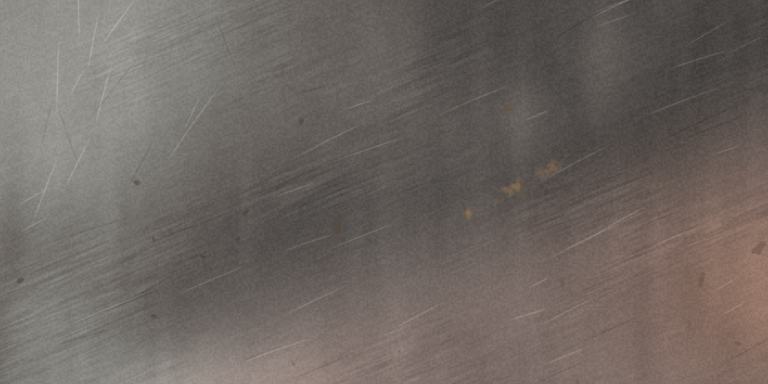
Give the GLSL for this texture, as a Shadertoy shader.

```glsl
// Worn brushed metal: dark diagonal sheen, coppery lower right, scratches and chips.

const vec3 NEUTRAL_TINT = vec3(1.012, 0.998, 0.962);
const vec3 DARK_TINT    = vec3(1.040, 0.985, 0.945);
const vec3 WARM_TINT    = vec3(1.105, 0.970, 0.925);
const vec3 COPPER_TINT  = vec3(1.240, 0.965, 0.840);
const vec3 RUST         = vec3(0.28, 0.24, 0.21);
const vec3 TAN          = vec3(0.50, 0.41, 0.33);
const vec3 PALE         = vec3(0.66, 0.63, 0.60);

const float BAND_SLOPE  = 0.39;   // rise of the dark band
const float BRUSH_ANGLE = 0.40;   // main brushing direction, radians
const float CLOUD       = 0.13;
const float STREAK      = 0.045;
const float BRUSH       = 0.070;
const float GRAIN       = 0.050;
const int   SCRATCHES   = 64;
const int   CHIPS       = 26;
const int   TRAIL_CHIPS = 12;

float hash(vec2 p) {
    vec3 q = fract(vec3(p.xyx) * 0.1031);
    q += dot(q, q.yzx + 33.33);
    return fract((q.x + q.y) * q.z);
}

float noise(vec2 p) {
    vec2 i = floor(p), f = fract(p);
    f = f * f * (3.0 - 2.0 * f);
    return mix(mix(hash(i), hash(i + vec2(1, 0)), f.x),
               mix(hash(i + vec2(0, 1)), hash(i + vec2(1, 1)), f.x), f.y);
}

float fbm(vec2 p) {
    float sum = 0.0, amp = 0.5;
    for (int i = 0; i < 4; i++) {
        sum += amp * noise(p);
        p = mat2(1.6, 1.2, -1.2, 1.6) * p + 7.3;
        amp *= 0.5;
    }
    return sum / 0.9375;
}

vec2 turn(vec2 p, float a) {
    float c = cos(a), s = sin(a);
    return vec2(c * p.x + s * p.y, c * p.y - s * p.x);
}

// Soft blob of unit height
float glow(vec2 p, vec2 centre, vec2 size) {
    vec2 d = (p - centre) / size;
    return exp(-dot(d, d));
}

// Thin line that fades towards both ends
float scratch(vec2 p, vec2 centre, float angle, float halfLength, float width) {
    vec2 q = turn(p - centre, angle);
    q.y += 0.15 * q.x * q.x;
    float along = 1.0 - smoothstep(0.3, 1.0, abs(q.x) / halfLength);
    return along * (1.0 - smoothstep(0.0, width + 1.0 / iResolution.y, abs(q.y)));
}

// Ragged flake; ragged is a noise value about zero
float chip(vec2 p, vec2 centre, float angle, float size, float ragged) {
    vec2 q = turn(p - centre, angle) * vec2(0.65, 1.2);
    float d = length(q) - size * (0.8 + 2.2 * ragged);
    return 1.0 - smoothstep(-0.004, 0.003, d);
}

void mainImage(out vec4 fragColor, in vec2 fragCoord) {
    vec2 p = fragCoord / iResolution.y;
    float cloud = fbm(p * vec2(3.6, 2.4) + 4.0) - 0.5;

    // Broad light: signed height above the dark band
    float d = p.y - 0.25 - BAND_SLOPE * (p.x - 0.4) + 0.16 * cloud;
    float below = 1.0 - smoothstep(-0.42, 0.02, d);
    float left = 1.0 - smoothstep(0.15, 1.35, p.x);
    float light = mix(0.365, 0.272, smoothstep(0.2, 1.6, p.x));
    light += 0.19 * smoothstep(-0.02, 0.5, d) * left + 0.145 * below;
    light += 0.12 * glow(p, vec2(0.48, 0.0), vec2(0.32, 0.13));
    light += 0.11 * glow(p, vec2(0.10, 0.15), vec2(0.14, 0.16));
    light += 0.07 * glow(p, vec2(1.57, 0.87), vec2(0.10, 0.14));
    light += 0.06 * glow(p, vec2(1.36, 0.68), vec2(0.09, 0.10));
    light += CLOUD * cloud;

    // Vertical wipes, diagonal brushing and grain
    vec2 q = turn(p, BRUSH_ANGLE);
    float wipes = noise(p * vec2(28.0, 2.5)) + noise(p * vec2(9.0, 1.5) + 20.0) - 1.0;
    float patches = smoothstep(0.40, 0.75, fbm(q * vec2(3.0, 6.0) + 11.0));
    float brush = noise(q * vec2(9.0, 150.0)) + noise(q * vec2(16.0, 240.0) + 5.0) - 1.0;
    light += STREAK * 0.6 * wipes + BRUSH * brush * (0.18 + 0.6 * patches);
    light += GRAIN * (noise(p * 210.0) - 0.5);

    // Tint from neutral to warm to copper
    vec3 tint = mix(DARK_TINT, NEUTRAL_TINT, smoothstep(0.36, 0.5, light));
    tint = mix(tint, WARM_TINT, below * smoothstep(0.1, 0.9, p.x));
    tint = mix(tint, COPPER_TINT, 0.9 * glow(p, vec2(2.0, 0.24), vec2(0.36, 0.30)));
    light += 0.06 * glow(p, vec2(2.0, 0.30), vec2(0.22, 0.24));
    vec3 color = light * tint;

    // Single scratches: steeper towards the upper left
    for (int i = 0; i < SCRATCHES; i++) {
        float k = float(i);
        vec2 c = vec2(2.0 * hash(vec2(k, 1.0)), hash(vec2(k, 2.0)));
        float steep = step(c.x, 0.65) * step(0.5, c.y);
        float angle = BRUSH_ANGLE + 0.25 * (hash(vec2(k, 3.0)) - 0.5) + steep * (0.5 + hash(vec2(k, 4.0)));
        float mark = scratch(p, c, angle, 0.04 + 0.11 * hash(vec2(k, 5.0)), 0.0015);
        color += mark * mix(-0.045, 0.075, step(0.25, hash(vec2(k, 6.0))));
    }

    // Scattered chips: rust on the left, tan on the right, pale at the foot
    float ragged = fbm(p * 55.0) - 0.5;
    for (int i = 0; i < CHIPS; i++) {
        float k = float(i) + 100.0;
        vec2 c = vec2(2.0 * hash(vec2(k, 1.0)), 0.75 * hash(vec2(k, 2.0)));
        float size = mix(0.005, 0.016, pow(hash(vec2(k, 3.0)), 2.0));
        float mark = chip(p, c, 3.0 * hash(vec2(k, 4.0)), size, ragged);
        vec3 flake = mix(RUST, TAN * 0.8, smoothstep(0.6, 1.2, c.x));
        float foot = step(c.y, 0.15) * step(c.x, 1.1);
        flake = mix(flake, PALE, foot * smoothstep(-0.1, 0.12, ragged));
        color = mix(color, flake, 0.55 * mark);
    }

    // Trail of worn tan flakes along the brushing
    for (int i = 0; i < TRAIL_CHIPS; i++) {
        float k = float(i) + 200.0;
        float t = sqrt(hash(vec2(k, 1.0)));
        vec2 c = vec2(1.08, 0.38) + t * vec2(0.36, 0.18) + 0.03 * (hash(vec2(k, 2.0)) - 0.5);
        float mark = chip(p, c, 0.6, 0.008 + 0.009 * t, ragged);
        color = mix(color, TAN * (0.85 + 0.8 * ragged), 0.4 * mark);
    }

    fragColor = vec4(clamp(color, 0.0, 1.0), 1.0);
}
```
